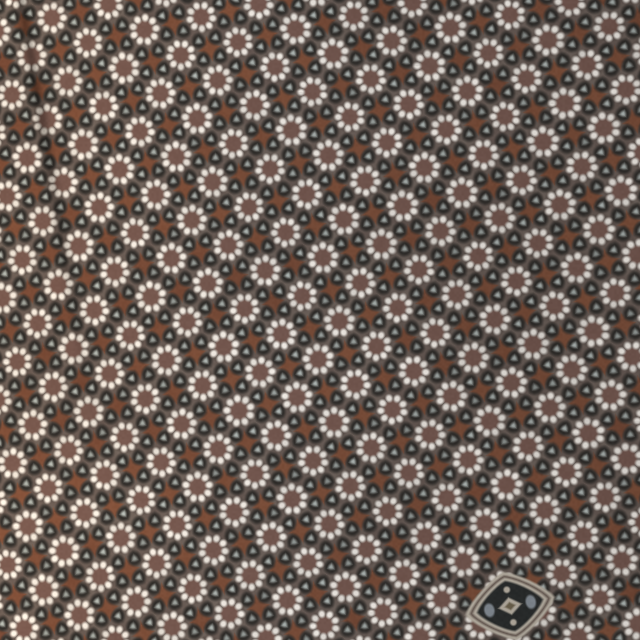
This pattern is drawn by a WebGL 2 fragment shader. Its source:

```glsl
#version 300 es
precision highp float;
// Printed cloth: a tilted, nearly square lattice of beaded flowers, with dark
// seeds on the corners of octagons around them and rust stars in the gaps.
// A bordered lozenge sits near the lower right; soft light, folds and grain wear it.
uniform vec2 u_resolution;
out vec4 fragColor;

const float TAU = 6.2831853;
const float PITCH = 0.0692;

float hash(vec2 p) {
  vec3 q = fract(vec3(p.xyx) * 0.1031);
  q += dot(q, q.yzx + 33.33);
  return fract((q.x + q.y) * q.z);
}

float noise(vec2 p) {
  vec2 i = floor(p), f = fract(p);
  f = f * f * (3.0 - 2.0 * f);
  return mix(mix(hash(i), hash(i + vec2(1, 0)), f.x),
             mix(hash(i + vec2(0, 1)), hash(i + vec2(1, 1)), f.x), f.y);
}

mat2 rotate(float a) {
  return mat2(cos(a), sin(a), -sin(a), cos(a));
}

// Coverage of a shape from its signed distance
float fill(float d, float soft) {
  return 1.0 - smoothstep(-soft, soft, d);
}

float triangle(vec2 p, float r) {
  return max(-p.y, abs(p.x) * 0.866 + p.y * 0.5) - r;
}

vec3 printedCloth(vec2 uv, float soft) {
  // Lattice coordinates, with a slight stretch and drift of the cloth
  vec2 q = uv - vec2(0.505, 0.598);
  q.x -= 0.046 * q.x * q.x;
  q += 0.002 * (vec2(noise(uv * 6.0), noise(uv * 6.0 + 40.0)) - 0.5);
  mat2 lattice = mat2(0.0581, -0.0393, 0.0329, 0.0598);
  vec2 p = inverse(lattice) * q;

  vec3 color = mix(vec3(0.37, 0.32, 0.30), vec3(0.41, 0.37, 0.345), noise(p * 3.0));

  // Four-pointed star in the middle of each gap
  vec2 s = fract(p) - 0.5;
  vec2 diagonal = abs(rotate(TAU / 8.0) * s);
  float star = pow(pow(diagonal.x, 0.8) + pow(diagonal.y, 0.8), 1.25) - 0.27;
  vec3 rust = mix(vec3(0.42, 0.265, 0.20), vec3(0.47, 0.30, 0.22), noise(uv * 9.0));
  color = mix(color, rust, fill(star, soft * 1.6));

  // Four seeds around the star, each with a pale rounded kernel
  vec2 side = abs(s.x) > abs(s.y) ? vec2(sign(s.x), 0) : vec2(0, sign(s.y));
  vec2 d = lattice * (s - side * 0.293) / PITCH;
  float seedId = hash(floor(p) + side * 0.3 + 90.0);
  d = rotate((seedId - 0.5) * 0.7) * d;
  float seed = mix(length(d * vec2(1.06, 0.95)) - 0.16, triangle(d, 0.13), 0.2);
  color = mix(color, vec3(0.18, 0.17, 0.16), fill(seed, soft * 1.2));
  vec3 kernel = mix(vec3(0.52, 0.54, 0.53), vec3(0.66, 0.69, 0.68), seedId);
  float kernelShape = mix(length(d) - 0.063, triangle(d, 0.046), 0.55);
  color = mix(color, kernel, fill(kernelShape, soft));

  // Flower: a dim ring under nine pale beads, around a plain heart
  vec2 flowerId = floor(p + 0.5);
  float vary = hash(flowerId + 150.0);
  vec2 f = lattice * (p - flowerId) / PITCH;
  f *= 0.97 + 0.06 * vary;
  float radius = length(f);
  color = mix(color, vec3(0.34, 0.30, 0.28), fill(abs(radius - 0.27) - 0.08, soft));
  color = mix(color, vec3(0.43, 0.325, 0.295), fill(radius - 0.20, soft));
  float turn = atan(f.y, f.x) / TAU * 9.0 + vary;
  float angle = (fract(turn) - 0.5) * TAU / 9.0;
  vec2 bead = radius * vec2(cos(angle), sin(angle)) - vec2(0.268, 0.0);
  float beadShape = length(bead * vec2(0.97, 1.06)) - 0.077;
  float beadTone = 0.92 + 0.08 * hash(flowerId * 9.0 + floor(turn) + 200.0);
  return mix(color, vec3(0.91, 0.89, 0.865) * beadTone, fill(beadShape, soft));
}

float lozenge(vec2 p) {
  p = abs(p) / vec2(0.071, 0.054);
  return (pow(pow(p.x, 1.25) + pow(p.y, 1.25), 0.8) - 1.0) * 0.045;
}

vec3 addLozenge(vec3 color, vec2 uv, float soft) {
  vec2 p = rotate(-0.2) * (uv - vec2(0.797, 0.053));
  float edge = lozenge(p);
  vec3 cream = vec3(0.70, 0.67, 0.62), dark = vec3(0.16, 0.17, 0.17);
  color = mix(color, cream, fill(edge, soft));
  color = mix(color, vec3(0.40, 0.35, 0.32), fill(abs(edge + 0.006) - 0.0015, soft));
  color = mix(color, dark, fill(edge + 0.012, soft));
  // Small diamond, with paired dots above, below and beside it
  float gem = abs(p.x) * 0.6 + abs(p.y) * 0.8 - 0.011;
  color = mix(color, cream, fill(gem, soft));
  color = mix(color, vec3(0.42, 0.38, 0.30), fill(gem + 0.006, soft));
  float dots = length(vec2(p.x, abs(p.y) - 0.026)) - 0.005;
  color = mix(color, cream, fill(dots, soft));
  float drops = length(vec2(abs(p.x) - 0.033, p.y) * vec2(1.0, 0.75)) - 0.008;
  return mix(color, vec3(0.50, 0.53, 0.56), fill(drops, soft));
}

void main() {
  vec2 uv = gl_FragCoord.xy / u_resolution;
  float pixel = 1.0 / min(u_resolution.x, u_resolution.y);
  vec3 color = printedCloth(uv, 0.035 + 0.5 * pixel / PITCH);
  color = addLozenge(color, uv, 0.0015 + 0.5 * pixel);

  // Uneven light, a crease at the left and fine woven grain
  color *= mix(1.09, 0.93, uv.x) * (0.97 + 0.06 * noise(uv * 5.0 + 70.0));
  color *= mix(vec3(1.03, 1.0, 0.96), vec3(1.0), smoothstep(0.0, 0.5, uv.x));
  float crease = (uv.x - 0.045 - 0.17 * (0.93 - uv.y)) / 0.009;
  color *= 1.0 - 0.3 * exp(-crease * crease) * smoothstep(0.25, 0.9, uv.y);
  color += 0.02 * (noise(uv * 260.0) - 0.5);
  fragColor = vec4(clamp(color, 0.0, 1.0), 1.0);
}
```
